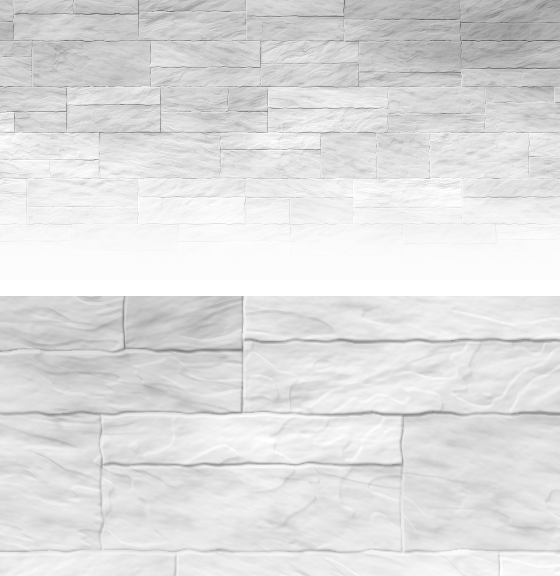
Top: the whole. Bottom: its middle third, enlarged.
A Shadertoy shader for this texture:

```glsl
const float COURSE_HEIGHT = 0.1635;
const float COURSE_SHIFT = 0.0177;
const float STONE_WIDTH = 0.39;
const float COURSE_OFFSETS[7] = float[7](0.083, 0.125, 0.21, 0.36, 0.112, 0.245, 0.05);
const vec2 TO_LIGHT = vec2(-0.45, 0.89);
const vec3 WHITE = vec3(0.99);

float hash(vec2 p) {
    return fract(sin(dot(p, vec2(127.1, 311.7))) * 43758.5453);
}

float noise(vec2 p) {
    vec2 cell = floor(p);
    vec2 f = fract(p);
    f = f * f * (3.0 - 2.0 * f);
    float low = mix(hash(cell), hash(cell + vec2(1.0, 0.0)), f.x);
    float high = mix(hash(cell + vec2(0.0, 1.0)), hash(cell + 1.0), f.x);
    return mix(low, high, f.y);
}

float fbm(vec2 p) {
    float sum = 0.0;
    float amplitude = 0.5;
    for (int i = 0; i < 4; i++) {
        sum += amplitude * noise(p);
        p = mat2(1.6, 1.2, -1.2, 1.6) * p + 7.3;
        amplitude *= 0.5;
    }
    return sum;
}

// Horizontal position of a joint, in stone widths
float jointAt(float index, float row) {
    return index + 0.2 * (hash(vec2(index, row + 3.0)) - 0.5);
}

// Narrows a span to the side of the cut that holds x; returns that side
float splitSpan(float x, float cut, inout vec2 span) {
    float side = step(cut, x);
    span = mix(vec2(span.x, cut), vec2(cut, span.y), side);
    return side;
}

float spanDistance(float x, vec2 span) {
    return min(x - span.x, span.y - x);
}

// Slab identity in xy, distances to its upright and level edges in zw
vec4 slabAt(vec2 p) {
    float v = (1.0 - p.y + COURSE_SHIFT) / COURSE_HEIGHT;
    float row = clamp(floor(v), 0.0, 6.0);
    float x = (p.x - COURSE_OFFSETS[int(row)]) / STONE_WIDTH;
    float index = floor(x);
    index += step(jointAt(index + 1.0, row), x) - step(x, jointAt(index, row));
    vec2 stone = vec2(index, row);
    vec2 spanX = vec2(jointAt(index, row), jointAt(index + 1.0, row));
    vec2 spanY = vec2(row, row + 1.0);

    // Most stones have two layers, and some layers are cut again
    float layer = 0.0;
    if (hash(stone + 11.0) > 0.14) {
        layer = splitSpan(v, row + mix(0.32, 0.7, hash(stone + 23.0)), spanY);
    }
    vec2 id = stone * 4.0 + vec2(0.0, layer * 2.0);
    if (hash(id + 37.0) > 0.84) {
        id.x += splitSpan(x, mix(spanX.x, spanX.y, mix(0.35, 0.65, hash(id + 41.0))), spanX);
    }
    return vec4(id, spanDistance(x, spanX) * STONE_WIDTH, spanDistance(v, spanY) * COURSE_HEIGHT);
}

vec2 roughen(vec2 p) {
    return p + 0.004 * (vec2(noise(p * 55.0), noise(p * 55.0 + 51.0)) - 0.5);
}

vec2 tilt(vec2 p, float angle) {
    return mat2(cos(angle), -sin(angle), sin(angle), cos(angle)) * p;
}

// Flaked rock: plates that end in sharp, broken steps
float flakes(vec2 p, vec2 id) {
    vec2 q = p + 0.025 * (vec2(noise(p * 18.0), noise(p * 18.0 + 31.0)) - 0.5);
    vec2 stretch = mix(vec2(7.0, 12.0), vec2(4.0, 24.0), step(0.55, hash(id + 7.0)));
    float n = fbm(q * stretch + 40.0 * hash(id + 9.0)) * 7.0;
    float plate = floor(n) + smoothstep(0.0, 0.12, fract(n));
    return mix(n, plate, smoothstep(0.25, 0.55, noise(p * 10.0 + 19.0)));
}

float wallHeight(vec2 p) {
    vec4 slab = slabAt(roughen(p));
    float body = smoothstep(-0.002, 0.003, min(slab.z, slab.w));
    float lift = 0.26 * hash(slab.xy + 17.0);
    vec2 q = tilt(p, 0.9 * (hash(slab.xy + 5.0) - 0.5));
    float chips = 0.34 * fbm(q * vec2(26.0, 60.0));
    return body * (lift + 0.085 * flakes(q, slab.xy) - 0.15) + chips;
}

// Thin dark cracks that follow the layers of the rock
float cracks(vec2 p, vec2 id) {
    vec2 q = tilt(p, 0.7 * (hash(id + 5.0) - 0.5));
    float n = fbm(q * vec2(5.0, 22.0) + 60.0 * hash(id + 43.0));
    float broken = smoothstep(0.45, 0.75, noise(q * vec2(13.0, 20.0) + 8.0));
    return (1.0 - smoothstep(0.0, 0.035, abs(n - 0.48))) * broken;
}

// Light falls off toward the top and the upper right corner
float wallTone(vec2 p) {
    float depth = 1.0 - p.y;
    float corner = smoothstep(0.9, 2.1, p.x) * (1.0 - smoothstep(0.0, 0.7, depth));
    return mix(0.785, 0.91, smoothstep(0.0, 0.65, depth)) - 0.14 * corner;
}

void mainImage(out vec4 fragColor, in vec2 fragCoord) {
    vec2 p = fragCoord / iResolution.y;
    vec4 slab = slabAt(roughen(p));

    // Relief lighting and soft shadows under proud stone
    float height = wallHeight(p);
    float slope = height - wallHeight(p + TO_LIGHT * 0.004);
    float shadow = 0.0;
    for (int i = 1; i <= 3; i++) {
        shadow += clamp(wallHeight(p + TO_LIGHT * 0.006 * float(i)) - height, 0.0, 0.25) / 3.0;
    }

    // Joints fade in and out along their length; upright ones are fainter
    vec2 joint = 1.0 - smoothstep(0.0, 0.004, slab.zw);
    float groove = max(0.5 * joint.x, joint.y) * smoothstep(0.2, 0.75, noise(p * 8.0 + 3.0));

    float tone = wallTone(p) + 0.075 * (hash(slab.xy + 29.0) - 0.5);
    tone += 0.17 * (fbm(p * vec2(5.0, 10.0)) - 0.47);
    tone += clamp(0.55 * slope, -0.15, 0.05) - 0.38 * shadow;
    tone -= 0.08 * groove + 0.06 * cracks(p, slab.xy);

    // Fade to white at the bottom
    float fade = smoothstep(0.49, 0.98, 1.0 - p.y);
    fragColor = vec4(mix(vec3(clamp(tone, 0.0, 1.0)), WHITE, fade), 1.0);
}
```
